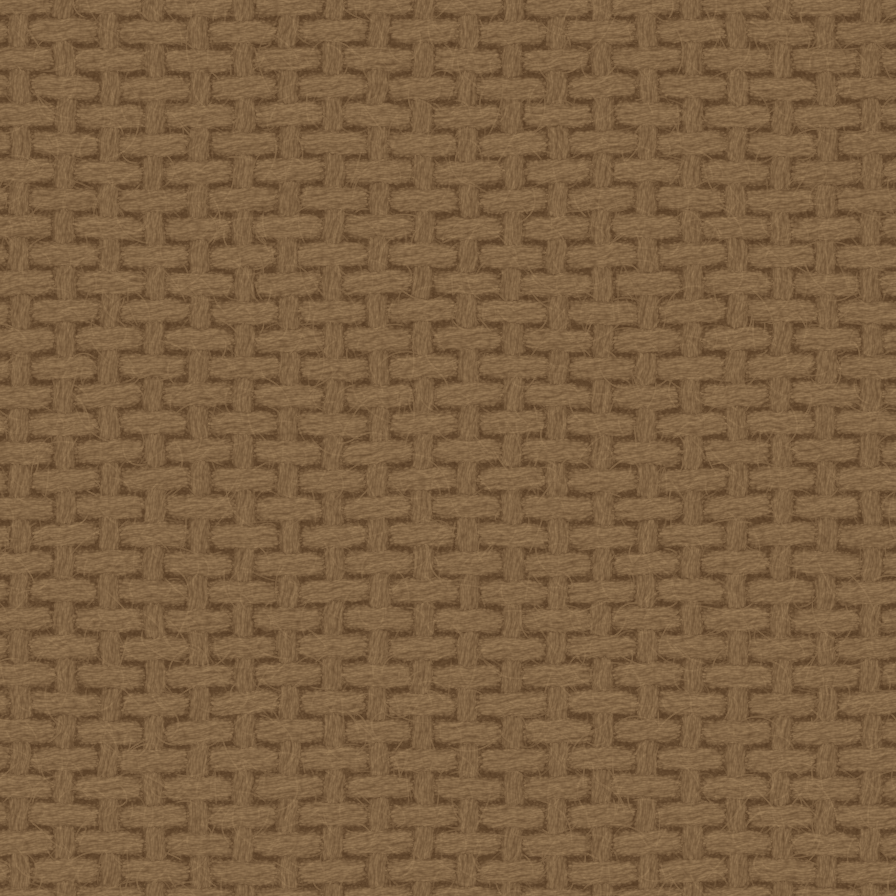
Write a Shadertoy shader that draws this texture.

```glsl
// Coarse burlap: long horizontal yarn floats alternate with short upright yarns,
// staggered by half a repeat on every row. Each yarn is a rounded bump carrying
// twisted strands from layered sines and cellular grain; stray hairs lie on top.

const float ROWS = 32.0;               // yarn rows down the canvas
const float REPEATS = 10.0;            // weave repeats across the canvas
const float PITCH = ROWS / REPEATS;    // repeat width, in row heights
const vec2 WEFT_HALF = vec2(1.36, 0.52);
const vec2 WARP_HALF = vec2(0.70, 0.46);
const vec3 SHADOW = vec3(0.335, 0.237, 0.145);
const vec3 STRAW = vec3(0.575, 0.460, 0.325);

float hash(vec2 p) {
    vec3 q = fract(p.xyx * 0.1031);
    q += dot(q, q.yzx + 33.33);
    return fract((q.x + q.y) * q.z);
}

vec2 hash2(vec2 p) {
    return vec2(hash(p), hash(p + 71.7));
}

// Distance to the nearest scattered point
float cellular(vec2 p) {
    vec2 cell = floor(p);
    float nearest = 2.0;
    for (int j = -1; j <= 1; j++)
    for (int i = -1; i <= 1; i++) {
        vec2 c = cell + vec2(i, j);
        nearest = min(nearest, distance(p, c + hash2(c)));
    }
    return nearest;
}

// Twisted plies and finer fibres, about -1 to 1
float strands(vec2 q, float seed) {
    float bend = 0.5 * sin(q.x * 1.9 + seed) + 0.3 * sin(q.x * 4.1 + seed * 1.7);
    float ply = sin(q.y * 12.0 + q.x * 2.2 + bend + seed);
    float fibre = sin(q.y * 29.0 + q.x * 3.5 + bend * 2.0 + seed * 3.0);
    return 0.5 * ply + 0.5 * fibre;
}

// Brightness of one yarn segment; q.x runs along it, q.y across it
float yarn(vec2 q, vec2 halfSize, vec2 id) {
    if (any(greaterThan(abs(q), halfSize * 1.4))) return 0.0;
    float seed = hash(id) * 40.0;
    q.y += (hash(id + 5.3) - 0.5) * 0.08 * q.x + 0.02 * sin(q.x * 6.0 + seed);
    float grain = cellular(vec2(q.x * 3.2, q.y * 13.0 + q.x * 1.4) + seed * 7.0) - 0.45;
    float fray = cellular(q * vec2(7.0, 9.0) + seed * 3.0) - 0.45;
    vec2 n = q / (halfSize * (0.97 + 0.06 * hash2(id + 9.1)));
    n *= n * (1.0 + 0.5 * fray);
    float body = max(1.0 - n.y, 0.0) * max(1.0 - n.x * n.x, 0.0);
    float tone = 0.72 + 0.12 * strands(q, seed) - 0.46 * grain;
    tone += 0.03 * (hash(id + 2.7) - 0.5);
    return smoothstep(0.0, 0.65, body) * tone;
}

// Brightest yarn among the rows around p
float weave(vec2 p) {
    float tone = 0.01 + 0.24 * cellular(p * vec2(6.0, 8.0));
    for (int k = -1; k <= 1; k++) {
        float row = floor(p.y + 0.5) + float(k);
        float across = p.x / PITCH - 0.72 + 0.5 * mod(row, 2.0);
        float warpCol = floor(across + 0.5);
        float weftCol = floor(across);
        float y = p.y - row;
        vec2 warp = vec2(y, (across - warpCol) * PITCH);
        vec2 weft = vec2((across - weftCol - 0.5) * PITCH, y);
        tone = max(tone, 0.90 * yarn(warp, WARP_HALF, vec2(warpCol, row) + 130.0));
        tone = max(tone, yarn(weft, WEFT_HALF, vec2(weftCol, row) + 40.0) - 0.10 * y);
    }
    return tone;
}

// Coverage by thin curved hairs, one per grid cell
float hairs(vec2 p, float halfWidth, float pixel) {
    vec2 cell = floor(p);
    float cover = 0.0;
    for (int j = -1; j <= 1; j++)
    for (int i = -1; i <= 1; i++) {
        vec2 c = cell + vec2(i, j);
        vec2 shape = hash2(c + 17.0);
        float angle = 6.2832 * hash(c + 3.1);
        vec2 d = p - c - hash2(c);
        vec2 q = vec2(dot(d, vec2(cos(angle), sin(angle))),
                      dot(d, vec2(-sin(angle), cos(angle))));
        float bow = 2.0 * (shape.x - 0.5);
        float slope = 2.0 * bow * q.x;
        float dist = abs(q.y - bow * q.x * q.x) / sqrt(1.0 + slope * slope);
        float reach = 0.25 + 0.55 * shape.y;
        float line = 1.0 - smoothstep(halfWidth - 0.5 * pixel, halfWidth + 0.5 * pixel, dist);
        line *= 1.0 - smoothstep(reach * 0.6, reach, abs(q.x));
        cover = max(cover, line * hash(c + 29.0));
    }
    return cover;
}

void mainImage(out vec4 fragColor, in vec2 fragCoord) {
    vec2 uv = fragCoord / iResolution.xy;
    vec2 p = vec2(uv.x, 1.0 - uv.y) * ROWS - vec2(0.0, 0.13);
    float pixel = ROWS / iResolution.y;

    // Uneven hand of the cloth, and a fine nap
    vec2 sway = 0.05 * sin(p.yx * vec2(0.9, 0.55) + 2.0 * sin(p * 0.31));
    float tone = weave(p + sway) + 0.22 * (0.45 - cellular(p * 8.0));

    // Stray fuzz in several sizes, strongest over the gaps
    float fuzz = 0.0;
    for (int layer = 0; layer < 6; layer++) {
        float size = 0.7 + 0.2 * float(layer);
        vec2 offset = vec2(37.3, 61.9) * float(layer + 1);
        fuzz = max(fuzz, hairs(p / size + offset, 0.03 / size, pixel / size));
    }
    tone = mix(tone, max(tone, 0.55) + 0.22, fuzz * mix(0.9, 0.7, tone));

    fragColor = vec4(mix(SHADOW, STRAW, clamp(tone, 0.0, 1.1)), 1.0);
}
```
